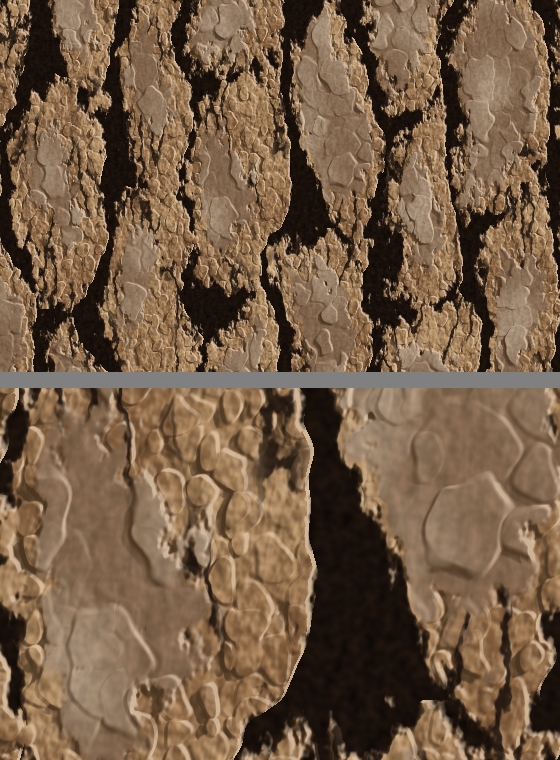
Top: the whole. Bottom: its middle third, enlarged.
Write a WebGL 1 fragment shader that draws this texture.

```glsl
precision highp float;
// Sunlit pine bark: flaky upright plates, crumbling orange flanks and dark fissures.
uniform vec2 u_resolution;

// Sizes are in canvas heights
const vec2 PLATE_SIZE = vec2(0.235, 0.62);
const vec2 FLAKE_SIZE = vec2(0.052, 0.074);
const vec2 CRUMB_SIZE = vec2(0.022, 0.032);
const vec2 LIGHT_DIR = vec2(0.83, 0.56);
const float FISSURE_SHADE = 0.23;   // fissure reach on the shaded side of a plate
const float FISSURE_LIT = 0.01;     // fissure reach on the lit side
const float FISSURE_DEPTH = 0.016;
const float FLAKE_HEIGHT = 0.0100;
const float CRUMB_HEIGHT = 0.0095;
const float RIM_STEP = 0.004;
const float SHADOW_STEP = 0.012;

const vec3 FISSURE_COLOR = vec3(0.095, 0.06, 0.04);
const vec3 SHADOW_COLOR = vec3(0.28, 0.20, 0.125);
const vec3 PLATE_BROWN = vec3(0.50, 0.39, 0.295);
const vec3 PLATE_GREY = vec3(0.66, 0.57, 0.48);
const vec3 FLANK_RUST = vec3(0.52, 0.37, 0.24);
const vec3 FLANK_TAN = vec3(0.69, 0.55, 0.39);
const vec3 HIGHLIGHT = vec3(0.89, 0.79, 0.68);

struct Bark { float height; float plate; float fissure; float flake; };

vec2 hash2(vec2 p) {
  vec3 a = fract(p.xyx * vec3(0.1031, 0.1030, 0.0973));
  a += dot(a, a.yzx + 33.33);
  return fract((a.xx + a.yz) * a.zy);
}

float cornerSlope(vec2 cell, vec2 offset) {
  float angle = 6.2832 * hash2(cell).x;
  return dot(vec2(cos(angle), sin(angle)), offset);
}

// Gradient noise, about -0.7 to 0.7
float noise(vec2 p) {
  vec2 i = floor(p), f = p - i;
  vec2 u = f * f * f * (f * (f * 6.0 - 15.0) + 10.0);
  vec2 e = vec2(1.0, 0.0);
  return mix(mix(cornerSlope(i, f), cornerSlope(i + e.xy, f - e.xy), u.x),
             mix(cornerSlope(i + e.yx, f - e.yx), cornerSlope(i + e.xx, f - e.xx), u.x), u.y);
}

float fbm(vec2 p) {
  float sum = 0.0, amp = 0.6;
  for (int i = 0; i < 4; i++) {
    sum += amp * noise(p);
    p = mat2(1.6, 1.2, -1.2, 1.6) * p + 5.3;
    amp *= 0.55;
  }
  return sum;
}

// Overlapping rounded scales; the highest one wins
float scales(vec2 p, vec2 size) {
  vec2 q = p / size, id = floor(q);
  float top = 0.0;
  for (int y = -1; y <= 1; y++)
    for (int x = -1; x <= 1; x++) {
      vec2 cell = id + vec2(x, y);
      vec2 center = cell + 0.15 + 0.7 * hash2(cell);
      vec2 r = hash2(cell + 71.0);
      float inside = 0.40 + 0.42 * r.x - length(q - center);
      top = max(top, (0.15 + 0.85 * r.y) * smoothstep(0.0, 0.13, inside));
    }
  return top;
}

// Staggered boxy cells: x is the border distance, y the side (-1 left, 1 right), z a cell value
vec3 plateCell(vec2 p) {
  vec2 q = p / PLATE_SIZE, id = floor(q);
  float near = 9.0, second = 9.0, side = 0.0, value = 0.0;
  for (int y = -1; y <= 1; y++)
    for (int x = -1; x <= 1; x++) {
      vec2 cell = id + vec2(x, y);
      vec2 r = hash2(cell + 13.0);
      vec2 center = cell + vec2(0.5, 0.25 + 0.5 * mod(cell.x, 2.0)) + 0.42 * (r - 0.5);
      vec2 v = q - center;
      float d = sqrt(length(v * v));
      second = min(second, max(d, near));
      if (d < near) { near = d; side = v.x / (d + 0.001); value = r.y; }
    }
  return vec3(second - near, side, value);
}

Bark barkAt(vec2 p) {
  Bark b;
  vec2 bend = vec2(noise(p * vec2(6.0, 4.0)), noise(p * 5.0 + 31.0));
  vec2 fray = vec2(noise(p * 27.0), noise(p * 27.0 + 17.0));
  float rough = fbm(p * vec2(34.0, 21.0));
  vec3 cell = plateCell(p + vec2(0.075, 0.06) * bend + 0.012 * fray);
  // Fissures open on the shaded side, flanks spread on the lit side
  float reach = mix(FISSURE_LIT, FISSURE_SHADE, smoothstep(-0.2, 0.8, -cell.y));
  reach *= 1.0 + 1.6 * noise(p * vec2(3.0, 4.0) + 9.0);
  b.fissure = 1.0 - smoothstep(-0.04, 0.04, cell.x + 0.3 * rough - reach);
  float flank = reach + mix(0.04, 0.24, smoothstep(-0.3, 0.6, cell.y)) + 0.25 * cell.z * cell.z;
  b.plate = smoothstep(0.0, 0.1, cell.x + 0.35 * rough - flank);
  // Relief
  b.flake = scales(p + 0.020 * fray + 0.03 * bend, FLAKE_SIZE);
  float chip = scales(p + 0.014 * fray, CRUMB_SIZE);
  float crumb = chip + 1.5 * rough;
  float flakes = b.flake + 0.25 * chip * smoothstep(-0.1, 0.3, bend.y) + 0.35 * rough;
  b.height = mix(CRUMB_HEIGHT * crumb, FLAKE_HEIGHT * flakes + 0.004, b.plate);
  b.height -= FISSURE_DEPTH * b.fissure;
  // Broken upright cracks across the flanks
  float crack = abs(noise(p * vec2(21.0, 5.0)) + 0.4 * rough);
  crack = (1.0 - smoothstep(0.03, 0.10, crack)) * smoothstep(-0.05, 0.15, noise(p * vec2(9.0, 5.0) + 60.0));
  b.fissure = max(b.fissure, 0.85 * crack * (1.0 - b.plate));
  return b;
}

void main() {
  vec2 p = gl_FragCoord.xy / u_resolution.y + vec2(3.0, 5.0);
  Bark b = barkAt(p);
  float slope = (b.height - barkAt(p + LIGHT_DIR * RIM_STEP).height) / RIM_STEP;
  float blocked = barkAt(p + LIGHT_DIR * SHADOW_STEP).height - b.height;

  // Base colours
  float patches = noise(p * vec2(9.0, 6.0) + 40.0);
  float grain = noise(p * 130.0) + noise(p * vec2(75.0, 50.0));
  vec3 plate = mix(PLATE_BROWN, PLATE_GREY, clamp(0.7 * b.flake + 1.2 * patches, 0.0, 1.0));
  vec3 flank = mix(FLANK_RUST, FLANK_TAN, clamp(0.5 + patches + 0.5 * grain, 0.0, 1.0));
  vec3 color = mix(flank, plate, b.plate) * (1.0 + 0.12 * grain);

  // Lit rims, shaded rims and cast shadows
  color = mix(color, HIGHLIGHT, clamp(0.5 * slope, 0.0, 0.75));
  color = mix(color, SHADOW_COLOR, clamp(-0.5 * slope, 0.0, 0.8));
  color = mix(color, SHADOW_COLOR, 0.75 * smoothstep(0.004, 0.011, blocked));
  color = mix(color, FISSURE_COLOR * (1.0 + 0.5 * grain), b.fissure);
  gl_FragColor = vec4(color, 1.0);
}
```
